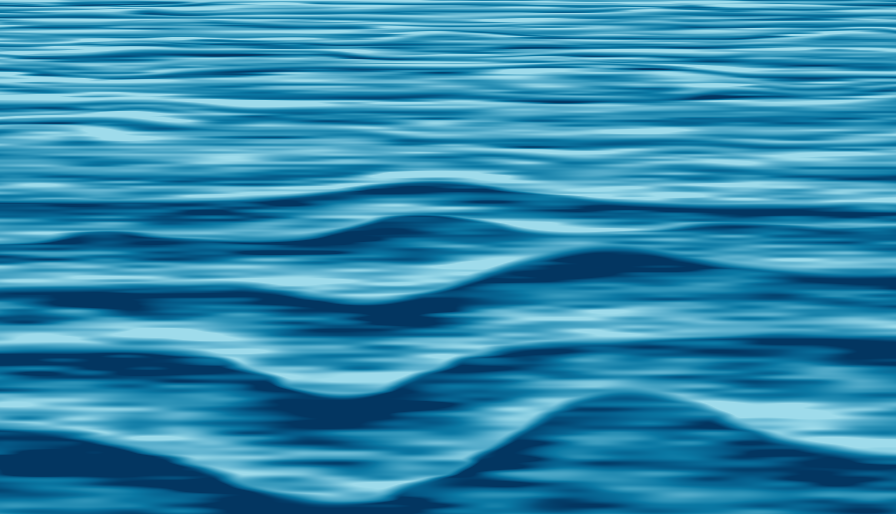
A Shadertoy shader for this texture:

```glsl
// Rippled open water seen at a low angle, paling toward the far edge.
// Near swells are curved crest lines, lit above and shaded below; far ripples
// are warped waves in log depth. Horizontal streak noise breaks up both.

float hash(vec2 p) {
    vec3 q = fract(vec3(p.xyx) * 0.1031);
    q += dot(q, q.yzx + 33.33);
    return fract((q.x + q.y) * q.z);
}

float noise(vec2 p) {
    vec2 cell = floor(p), f = fract(p);
    f = f * f * (3.0 - 2.0 * f);
    float low = mix(hash(cell), hash(cell + vec2(1, 0)), f.x);
    float high = mix(hash(cell + vec2(0, 1)), hash(cell + vec2(1, 1)), f.x);
    return mix(low, high, f.y);
}

// One row of smooth 1D noise, shifted so that neighbouring rows do not align
float rowNoise(float x, float row) {
    x += 17.0 * hash(vec2(row, 4.7));
    float f = fract(x);
    return mix(hash(vec2(floor(x), row)), hash(vec2(floor(x) + 1.0, row)),
               f * f * (3.0 - 2.0 * f));
}

float streaks(float x, float row) {
    float f = fract(row);
    return mix(rowNoise(x, floor(row)), rowNoise(x, floor(row) + 1.0),
               f * f * (3.0 - 2.0 * f));
}

float hump(float x, float centre, float width) {
    float d = (x - centre) / width;
    return exp(-d * d);
}

float patchAt(vec2 p, vec2 centre, vec2 size) {
    vec2 d = (p - centre) / size;
    return exp(-dot(d, d));
}

// Light above a crest and shade below it; d is the depth below the crest
float swell(float d, float lit, float shade, float scale) {
    float above = lit * hump(d, -0.012 * scale, 0.062 * scale);
    float below = -shade * hump(d, 0.025 * scale, 0.075 * scale);
    return mix(above, below, smoothstep(-0.014, 0.014, d / scale));
}

// Thin perspective ripples; y runs downward from the far edge
float ripples(float x, float y) {
    float depth = 6.0 * log(y + 0.05);
    float across = (x - 0.5) * 2.8 / (y + 0.35);
    float wobble = 1.3 * noise(vec2(across + 20.0, depth * 0.7 + 40.0));
    float phase = 6.2832 * (depth + wobble);
    float fine = sin(phase * 1.7 + 6.0 * noise(vec2(across * 1.8 + 50.0, depth + 70.0)));
    return 0.22 * sin(phase) + 0.17 * fine * smoothstep(0.0, 0.12, y);
}

vec3 waterColour(float tone) {
    vec3 ramp[6] = vec3[6](
        vec3(0.01, 0.21, 0.38), vec3(0.02, 0.36, 0.54), vec3(0.04, 0.47, 0.64),
        vec3(0.20, 0.59, 0.73), vec3(0.39, 0.71, 0.82), vec3(0.62, 0.86, 0.92));
    vec3 colour = ramp[0];
    for (int i = 1; i < 6; i++)
        colour = mix(colour, ramp[i], clamp(tone * 5.0 - float(i - 1), 0.0, 1.0));
    return colour;
}

void mainImage(out vec4 fragColor, in vec2 fragCoord) {
    vec2 p = fragCoord / iResolution.xy;
    p.y = 1.0 - p.y;
    float x = p.x;

    // Streaks, thinner with distance
    float row = 75.0 * log(p.y + 0.3) + 120.0;
    float grain = 0.55 * streaks(x * 8.0, row * 0.8)
                + 0.45 * streaks(x * 17.0, row * 1.6 + 31.0) - 0.5;
    float y = p.y + grain * 0.045 * p.y;

    // Crest heights, near to far
    float crestA = 0.825 + 0.07 * x + 0.13 * hump(x, 0.378, 0.2) - 0.12 * hump(x, 0.69, 0.16);
    float crestB = 0.680 - 0.02 * x + 0.10 * hump(x, 0.385, 0.12) - 0.015 * hump(x, 0.88, 0.12);
    float crestC = 0.562 - 0.03 * x + 0.04 * hump(x, 0.42, 0.1) - 0.055 * hump(x, 0.68, 0.14);
    float crestD = 0.475 - 0.03 * x - 0.02 * hump(x, 0.12, 0.07)
                 - 0.045 * hump(x, 0.47, 0.09) - 0.015 * hump(x, 0.81, 0.08);
    float crestE = 0.390 + 0.01 * x - 0.042 * hump(x, 0.48, 0.13);

    float swells = swell(y - crestA, 0.46, 0.45 - 0.22 * hump(x, 0.72, 0.15), 1.0)
                 + swell(y - crestB, 0.44, 0.46, 0.85)
                 + swell(y - crestC, 0.42, 0.44 - 0.15 * hump(x, 0.75, 0.2), 0.75)
                 + swell(y - crestD, 0.38, 0.42, 0.5)
                 + swell(y - crestE, 0.30, 0.36, 0.4);

    // Broad pale and deep areas
    float areas = 0.25 * patchAt(p, vec2(0.22, 0.63), vec2(0.13, 0.04))
                + 0.28 * patchAt(p, vec2(0.93, 0.79), vec2(0.08, 0.05))
                + 0.12 * patchAt(p, vec2(0.10, 0.19), vec2(0.18, 0.06))
                + 0.15 * patchAt(p, vec2(0.68, 0.35), vec2(0.12, 0.03))
                - 0.12 * patchAt(p, vec2(0.45, 0.63), vec2(0.12, 0.05))
                - 0.14 * patchAt(p, vec2(0.42, 0.80), vec2(0.12, 0.04))
                - 0.20 * patchAt(p, vec2(0.07, 0.93), vec2(0.20, 0.06))
                - 0.18 * patchAt(p, vec2(0.55, 0.98), vec2(0.20, 0.06));

    float far = 1.0 - smoothstep(0.28, 0.42, p.y);
    float base = mix(0.47, 0.57 + 0.15 * exp(-p.y * 10.0), far);
    float tone = base + swells + areas + grain * 0.95
               + ripples(x, p.y + grain * 0.012) * mix(0.15, 1.0, far);
    fragColor = vec4(waterColour(tone), 1.0);
}
```
